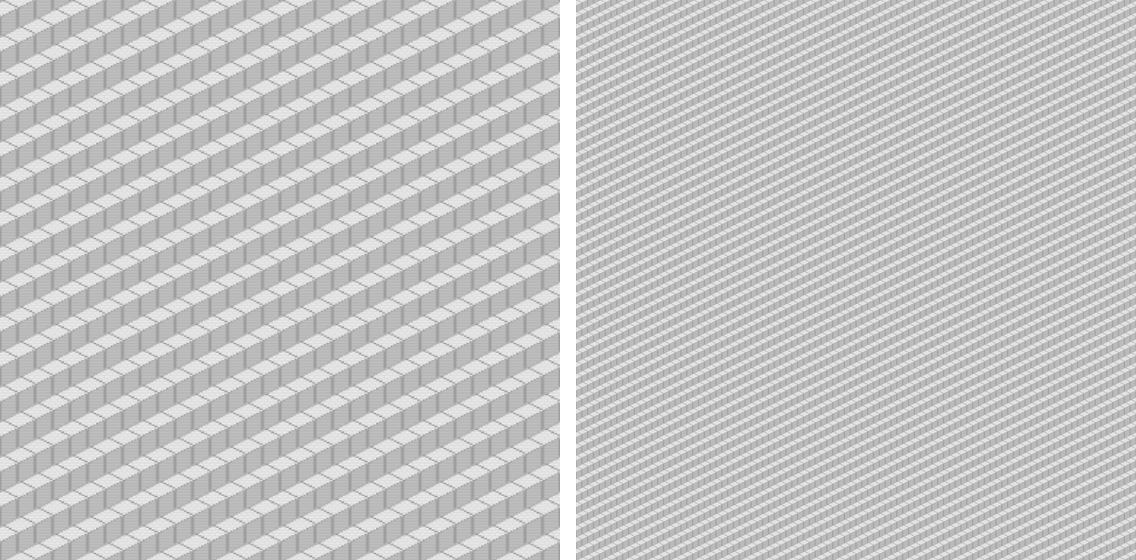
Left: one tile. Right: repeated 3 by 3.
A three.js fragment shader for this pattern:

```glsl
// Rows of grey isometric steps climbing to the right: hatched front faces,
// dotted light treads, staircase outlines and a dashed shadow behind each tread.
// Shaded on a fine wrapping cell grid, then box filtered for smooth edges.

varying vec2 vUv;

const float COLUMNS = 32.0;      // steps across; 16 rows go up the canvas
const float EDGE = 12.0;         // cells along one step edge
const float PERIOD = 2.0 * EDGE; // one front face plus one tread
const float JOINT_WIDTH = 2.0;   // vertical joint, in cells
const float SOFTNESS = 1.0;      // smallest filter width, in cells
const int SAMPLES = 4;           // filter samples per axis

const float LINE_GREY = 0.62;
const float FRONT_DARK = 0.71;
const float FRONT_LIGHT = 0.75;
const float TREAD_DARK = 0.87;
const float TREAD_LIGHT = 0.92;

// Front face: horizontal hatching between vertical joints.
float frontFace(vec2 cell) {
  if (mod(cell.x + 1.0, EDGE) < JOINT_WIDTH) return LINE_GREY;
  return mod(cell.y, 2.0) < 1.0 ? FRONT_DARK : FRONT_LIGHT;
}

// Tread: fine dots, with a lip in front and a shadow at the back.
float treadFace(vec2 cell, float depth) {
  float halfX = floor(cell.x / 2.0);
  bool evenColumn = mod(cell.x, 2.0) < 1.0;
  if (mod(cell.y + halfX, EDGE) < 1.0) return LINE_GREY;
  if (depth < 1.0) return evenColumn ? LINE_GREY : FRONT_DARK;
  if (depth > EDGE - 1.5) return FRONT_DARK;
  if (depth > EDGE - 2.5 && evenColumn) return FRONT_DARK;
  bool dotted = mod(cell.y, 2.0) > 0.5 && mod(cell.x + cell.y, 4.0) > 0.5;
  return dotted ? TREAD_LIGHT : TREAD_DARK;
}

// Shade of one cell; rows climb one cell for every two across.
float stepShade(vec2 cell) {
  float height = mod(cell.y - floor(cell.x / 2.0), PERIOD);
  return height < EDGE ? frontFace(cell) : treadFace(cell, height - EDGE);
}

void main() {
  vec2 position = vUv * COLUMNS * EDGE;
  vec2 footprint = max(fwidth(position), vec2(SOFTNESS));

  // Average the shade over the filter footprint.
  float shade = 0.0;
  for (int i = 0; i < SAMPLES; i++) {
    for (int j = 0; j < SAMPLES; j++) {
      vec2 offset = (vec2(float(i), float(j)) + 0.5) / float(SAMPLES) - 0.5;
      shade += stepShade(floor(position + offset * footprint));
    }
  }
  gl_FragColor = vec4(vec3(shade / float(SAMPLES * SAMPLES)), 1.0);
}
```
